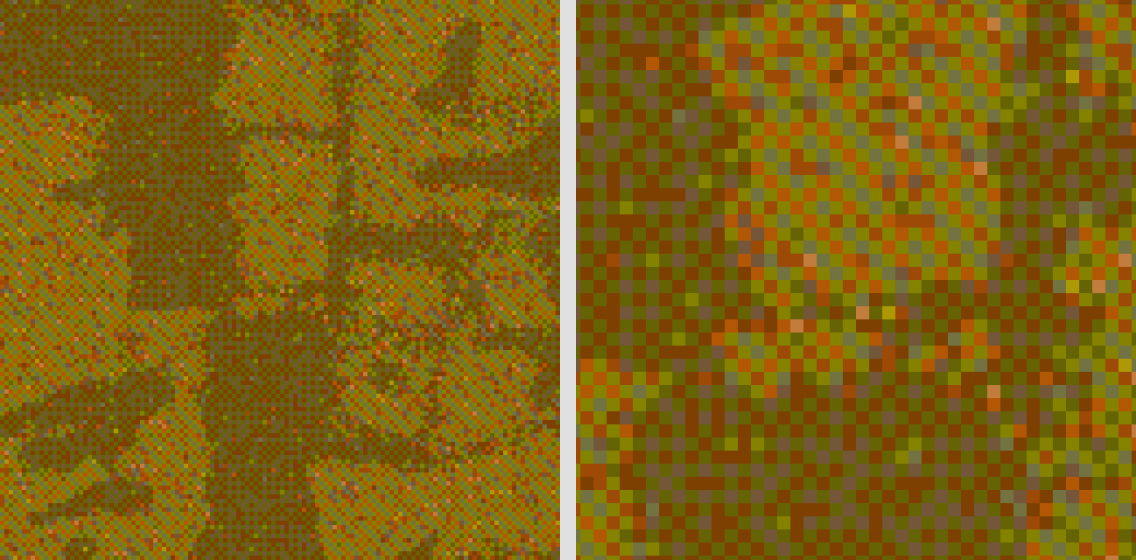
Left, the full canvas; right, a detail of the centre.
Give the GLSL for this texture, as a Shadertoy shader.

```glsl
// Coarse dithered mosaic: olive and orange rounded blocks on dark brown ground.

const float TILES = 128.0;   // mosaic tiles along the canvas height
const float BLOCKS = 5.0;    // large soft blocks along the canvas height

const vec3 OLIVE      = vec3(0.52, 0.51, 0.00);
const vec3 DARK_OLIVE = vec3(0.40, 0.39, 0.02);
const vec3 GREY_GREEN = vec3(0.45, 0.45, 0.26);
const vec3 ORANGE     = vec3(0.70, 0.34, 0.01);
const vec3 RUST       = vec3(0.61, 0.29, 0.02);
const vec3 BROWN      = vec3(0.49, 0.25, 0.00);
const vec3 GREY_BROWN = vec3(0.45, 0.34, 0.22);
const vec3 TAN        = vec3(0.76, 0.49, 0.24);
const vec3 YELLOW     = vec3(0.68, 0.60, 0.01);

float hash(vec2 p, float seed) {
    vec3 q = fract(vec3(p.xyx + seed * 7.13) * vec3(0.1031, 0.1030, 0.0973));
    q += dot(q, q.yzx + 33.33);
    return fract((q.x + q.y) * q.z);
}

// Layered sines that bend and ruffle the outlines.
vec2 warp(vec2 p, float amount) {
    vec2 bend = sin(p.yx * vec2(9.0, 8.0) + vec2(0.7, 2.1));
    bend += 0.4 * sin(p.yx * vec2(27.0, 23.0) + p * 7.0);
    return p + amount * (bend + 0.25 * sin(p.yx * vec2(71.0, 83.0) + p * 31.0));
}

// Distance with squarish, rounded level lines.
float squircle(vec2 d) {
    vec2 q = d * d;
    return sqrt(sqrt(dot(q, q)));
}

// Cellular blocks: 1 inside light blocks, lower in dark blocks, seams and holes.
float blockTone(vec2 p) {
    vec2 id = vec2(0.0), nextId = id, offset = id;
    float nearest = 9.0, second = 9.0;
    for (int k = 0; k < 9; k++) {
        vec2 cell = floor(p) + vec2(k % 3 - 1, k / 3 - 1);
        vec2 jitter = vec2(hash(cell, 1.0), hash(cell, 2.0)) - 0.5;
        vec2 d = p - cell - 0.5 - 0.45 * jitter;
        float dist = squircle(d);
        if (dist < nearest) {
            second = nearest;
            nextId = id;
            nearest = dist;
            id = cell;
            offset = d;
        } else if (dist < second) {
            second = dist;
            nextId = cell;
        }
    }
    // A falling band of blocks stays dark.
    float light = step(0.6, abs(id.x - 2.2 + 0.45 * id.y));
    // Neighbours share a seam or merge; merging is common at lower left.
    vec2 pair = id + nextId;
    float seamShare = pair.x + pair.y < 6.0 ? 0.35 : 0.8;
    float seam = hash(pair, 3.0) < seamShare ? mix(0.08, 0.46, hash(pair, 9.0)) : -0.5;
    float soft = mix(0.03, 0.18, hash(pair, 10.0));
    float floorTone = 0.45 * step(hash(pair, 11.0), 0.25);
    light *= mix(floorTone, 1.0, smoothstep(seam - soft, seam + soft, second - nearest));
    // Some blocks carry a dark oval in the middle.
    float hole = 1.0 - smoothstep(0.17, 0.27, length(offset * vec2(1.0, 1.5)));
    return light * (1.0 - hole * step(0.82, hash(id, 4.0)));
}

// Scattered tapering strokes, one per grid cell at the given share.
float strokes(vec2 p, vec2 grid, float share, float slope, float seed) {
    float cover = 0.0;
    for (int k = 0; k < 9; k++) {
        vec2 cell = floor(p * grid) + vec2(k % 3 - 1, k / 3 - 1);
        vec2 center = (cell + 0.25 + 0.5 * vec2(hash(cell, seed), hash(cell, seed + 1.0))) / grid;
        vec2 axis = normalize(vec2(1.0, slope + 0.5 * hash(cell, seed + 2.0) - 0.25));
        vec2 d = p - center;
        float reach = mix(0.03, 0.16, hash(cell, seed + 3.0));
        float along = clamp(dot(d, axis), -reach, reach);
        float radius = mix(0.008, 0.034, hash(cell, seed + 4.0)) * (1.0 + 0.5 * along / reach);
        float bar = 1.0 - smoothstep(-0.01, 0.01, length(d - axis * along) - radius);
        cover = max(cover, bar * step(hash(cell, seed + 5.0), share));
    }
    return cover;
}

// Light areas: falling diagonals of olive, orange and grey green.
vec3 lightTile(vec2 tile, float r) {
    float diagonal = mod(tile.x + tile.y, 4.0);
    vec3 orange = mix(RUST, ORANGE, step(0.45, hash(tile, 5.0)));
    if (diagonal < 0.5) return orange;
    if (abs(diagonal - 2.0) < 0.5) return r < 0.24 ? orange : GREY_GREEN;
    if (r < 0.03) return TAN;
    if (r < 0.13) return r < 0.08 ? RUST : GREY_BROWN;
    return r < 0.15 ? YELLOW : OLIVE;
}

// Dark areas: a checkerboard of dark olive against browns.
vec3 darkTile(vec2 tile, float r) {
    if (mod(tile.x + tile.y, 2.0) < 0.5) return r < 0.06 ? BROWN : DARK_OLIVE;
    return r < (mod(tile.x, 2.0) < 0.5 ? 0.65 : 0.14) ? GREY_BROWN : BROWN;
}

vec3 tileColor(vec2 tile) {
    vec2 p = warp((tile + 0.5) / TILES, 0.014);
    float tone = max(blockTone(p * BLOCKS), 0.65 * strokes(p, vec2(5.0), 0.35, 0.9, 20.0));
    tone *= 1.0 - strokes(p, vec2(3.0, 5.0), 0.5, 0.0, 30.0);
    float r = hash(tile, 8.0);
    return tone > mix(-0.03, 1.03, hash(tile, 6.0)) ? lightTile(tile, r) : darkTile(tile, r);
}

void mainImage(out vec4 fragColor, in vec2 fragCoord) {
    // Blend neighbouring tiles across one pixel to smooth their edges.
    vec2 grid = fragCoord / iResolution.y * TILES - 0.5;
    vec2 tile = floor(grid);
    vec2 blend = clamp((grid - tile - 0.5) * iResolution.y / TILES + 0.5, 0.0, 1.0);
    vec3 lower = mix(tileColor(tile), tileColor(tile + vec2(1, 0)), blend.x);
    vec3 upper = mix(tileColor(tile + vec2(0, 1)), tileColor(tile + 1.0), blend.x);
    fragColor = vec4(mix(lower, upper, blend.y), 1.0);
}
```
